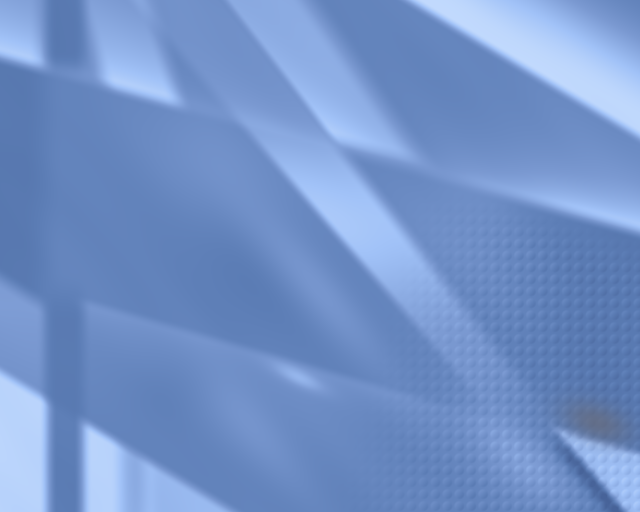
A Shadertoy shader for this background:

```glsl
// Abstract blue backdrop: blurred window panes, slanted rails and light beams,
// with a field of small embossed studs at the lower right. Half-planes and soft
// glows build one scalar tone, which a blue colour ramp turns into the result.

// Palette, dark to bright
const vec3 DEEP  = vec3(0.28, 0.39, 0.60);
const vec3 SLATE = vec3(0.36, 0.49, 0.71);
const vec3 MID   = vec3(0.48, 0.60, 0.82);
const vec3 SKY   = vec3(0.63, 0.76, 0.97);
const vec3 ICE   = vec3(0.81, 0.89, 1.00);
const vec3 UMBER = vec3(0.40, 0.42, 0.49);

// Layout, in canvas heights
const float BEAM_TILT   = -0.86;
const float COLUMN_X    = 0.128;
const float COLUMN_HALF = 0.034;
const float STUD_PITCH  = 0.0233;
const float STUD_RELIEF = 0.30;
const float NOISE_GAIN  = 0.055;

vec2 hashGradient(vec2 cell) {
    vec2 h = vec2(dot(cell, vec2(127.1, 311.7)), dot(cell, vec2(269.5, 183.3)));
    return 2.0 * fract(sin(h) * 43758.5) - 1.0;
}

float gradientNoise(vec2 p) {
    vec2 i = floor(p), f = fract(p);
    vec2 u = f * f * f * (f * (f * 6.0 - 15.0) + 10.0);
    vec2 e = vec2(0.0, 1.0);
    float low  = mix(dot(hashGradient(i), f), dot(hashGradient(i + e.yx), f - e.yx), u.x);
    float high = mix(dot(hashGradient(i + e.xy), f - e.xy), dot(hashGradient(i + 1.0), f - 1.0), u.x);
    return mix(low, high, u.y);
}

// Signed distance to the line a-b, positive on its left
float side(vec2 p, vec2 a, vec2 b) {
    vec2 d = normalize(b - a), q = p - a;
    return d.x * q.y - d.y * q.x;
}

float soft(float d, float blur) { return smoothstep(-blur, blur, d); }

float span(float x, float lo, float hi, float blur) {
    return soft(x - lo, blur) * soft(hi - x, blur);
}

vec2 turn(vec2 p, float a) {
    return vec2(cos(a) * p.x + sin(a) * p.y, cos(a) * p.y - sin(a) * p.x);
}

float glow(vec2 p, vec2 center, vec2 radius, float angle) {
    vec2 q = turn(p - center, angle) / radius;
    return exp(-dot(q, q));
}

vec3 ramp(float t) {
    t = clamp(t, 0.0, 1.0) * 4.0;
    vec3 c = mix(DEEP, SLATE, clamp(t, 0.0, 1.0));
    c = mix(c, MID, clamp(t - 1.0, 0.0, 1.0));
    c = mix(c, SKY, clamp(t - 2.0, 0.0, 1.0));
    return mix(c, ICE, clamp(t - 3.0, 0.0, 1.0));
}

void mainImage(out vec4 fragColor, in vec2 fragCoord) {
    vec2 p = fragCoord / iResolution.y;

    // Guide lines shared by the layers
    float rail    = side(p, vec2(0.0, 0.889), vec2(1.25, 0.547));
    float lowRail = side(p, vec2(0.155, 0.414), vec2(0.977, 0.176));
    float beamL   = side(p, vec2(0.261, 1.0), vec2(0.953, 0.202));
    float beamR   = side(p, vec2(0.440, 1.0), vec2(0.977, 0.308));
    float paneR   = side(p, vec2(0.603, 1.0), vec2(0.806, 0.707));
    float wedge   = side(p, vec2(0.798, 1.0), vec2(1.251, 0.731));
    float sill    = side(p, vec2(0.0, 0.275), vec2(0.456, 0.0));

    // Dim room between the rails
    float room = 0.31;
    room += 0.13 * glow(p, vec2(0.42, 0.68), vec2(0.16, 0.10), BEAM_TILT);
    room += 0.16 * glow(p, vec2(0.62, 0.44), vec2(0.19, 0.045), BEAM_TILT);
    room -= 0.07 * glow(p, vec2(0.45, 0.46), vec2(0.16, 0.09), BEAM_TILT);
    room -= 0.10 * soft(0.085 - p.x, 0.04);
    room += 0.10 * glow(p, vec2(0.88, 0.56), vec2(0.16, 0.12), BEAM_TILT);
    room -= 0.10 * smoothstep(0.95, 1.2, p.x);

    // Below the lower rail
    float under = soft(-lowRail, 0.012) * smoothstep(0.13, 0.18, p.x);
    room += under * 0.17 * exp(-max(-lowRail, 0.0) / 0.06) * (1.0 - smoothstep(0.65, 1.05, p.x));
    room += 0.25 * glow(p, vec2(0.585, 0.262), vec2(0.055, 0.016), -0.45);
    room += 0.11 * glow(p, vec2(0.49, 0.17), vec2(0.16, 0.05), BEAM_TILT);
    room -= 0.05 * glow(p, vec2(0.34, 0.24), vec2(0.08, 0.07), 0.0);

    // Main beam crossing the room
    float beam = soft(beamL, 0.012) * soft(-beamR, 0.02);
    float beamLight = 0.40 + 0.38 * exp(-pow((p.y - 0.57) / 0.19, 2.0));
    room = mix(room, beamLight, beam * smoothstep(0.15, 0.30, p.y));

    // Upper strip: rail glow, left panes, slanted pane, corner wedge
    float rise = max(rail, 0.0);
    float upper = 0.31 + 0.11 * soft(beamL, 0.015) * soft(-beamR, 0.015);
    upper += 0.20 * exp(-rise / 0.04) + 0.42 * smoothstep(0.8, 1.25, p.x) * exp(-rise / 0.10);
    float panes = soft(0.085 - p.x, 0.03) + span(p.x + 0.3 * (p.y - 0.85), 0.2, 0.335, 0.025);
    upper += 0.42 * panes * exp(-rise / 0.22);
    float slant = soft(beamR, 0.01) * soft(-paneR, 0.03) * smoothstep(-0.005, 0.035, rail);
    float slantLight = 0.60 + 0.38 * exp(-rise / 0.07 - max(beamR, 0.0) / 0.12);
    upper = mix(upper, slantLight, slant);
    upper = mix(upper, 0.92 - 0.64 * smoothstep(0.03, 0.25, wedge), soft(wedge, 0.014));
    float tone = mix(room, upper, soft(rail, 0.018));

    // Lower-left panes and the dark upright column
    float leftPane = soft(side(p, vec2(0.1, 0.395), vec2(0.0, 0.458)), 0.02) * soft(0.09 - p.x, 0.02);
    tone = mix(tone, 0.52 - 0.6 * max(0.40 - p.y, 0.0), leftPane);
    float sillLight = 0.88 - 0.22 * span(p.x, 0.235, 0.28, 0.02) - 0.18 * smoothstep(0.24, 0.32, p.x);
    tone = mix(tone, sillLight, soft(-sill, 0.014));
    float upright = span(p.x, COLUMN_X - COLUMN_HALF, COLUMN_X + COLUMN_HALF, 0.018);
    float exposed = max(soft(0.42 - p.y, 0.05), soft(p.y - 0.87, 0.03));
    tone = mix(tone, 0.20, upright * exposed * 0.92);

    // Lower-right reflections
    tone += 0.26 * glow(p, vec2(1.04, 0.09), vec2(0.15, 0.055), -0.75);
    float fold = side(p, vec2(1.085, 0.16), vec2(1.22, 0.0));
    float facet = soft(fold, 0.01) * soft(-side(p, vec2(1.09, 0.162), vec2(1.25, 0.115)), 0.012);
    tone = mix(tone, 0.70, facet);
    tone -= 0.26 * exp(-pow((fold + 0.012) / 0.016, 2.0)) * soft(0.13 - p.y, 0.03);

    // Blurred streaks along the beam direction
    tone += NOISE_GAIN * gradientNoise(turn(p, BEAM_TILT) * vec2(3.0, 11.0));

    // Embossed studs lit from the upper left
    vec2 f = fract(p / STUD_PITCH) - 0.5;
    float dome = 1.0 - smoothstep(0.28, 0.50, length(f));
    float field = smoothstep(0.70, 1.0, p.x - 0.25 * (p.y - 0.3)) * smoothstep(0.0, 0.10, -rail);
    tone += STUD_RELIEF * field * dome * dot(f, vec2(-0.75, 0.65));

    vec3 color = ramp(tone);
    color = mix(color, UMBER, 0.75 * glow(p, vec2(1.165, 0.175), vec2(0.065, 0.035), -0.35));
    fragColor = vec4(color, 1.0);
}
```
